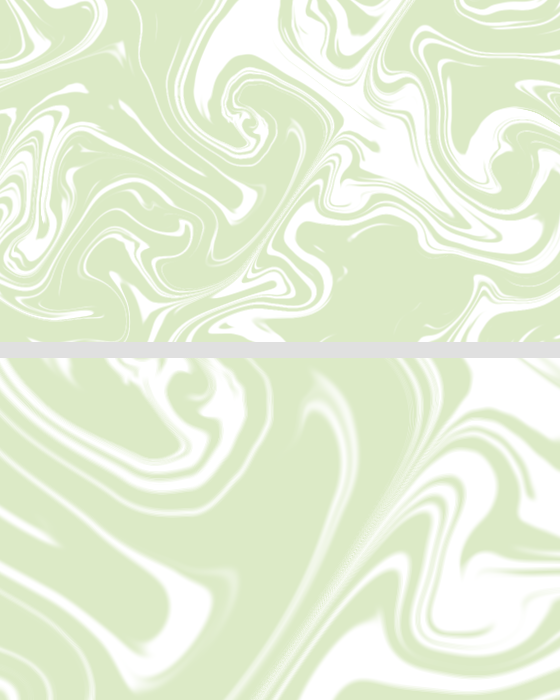
Top: the whole. Bottom: its middle third, enlarged.
A WebGL 1 fragment shader for this texture:

```glsl
precision highp float;
// Marbled paper: white streaks, from hairlines to narrow frayed ribbons, on pale green.
// Long streak noise is folded by carrying each point backwards along a swirling
// divergence-free flow; a small grid of samples softens the edges.

uniform vec2 u_resolution;

float hash(vec2 cell) {
  vec3 h = fract(cell.xyx * 0.1031);
  h += dot(h, h.yzx + 33.33);
  return fract((h.x + h.y) * h.z);
}

// Value noise in x, its gradient in yz
vec3 noiseGrad(vec2 p) {
  vec2 i = floor(p), f = fract(p);
  vec2 w = f * f * f * (f * (f * 6.0 - 15.0) + 10.0);
  vec2 dw = 30.0 * f * f * (f - 1.0) * (f - 1.0);
  float a = hash(i), b = hash(i + vec2(1.0, 0.0));
  float c = hash(i + vec2(0.0, 1.0)), d = hash(i + vec2(1.0, 1.0));
  float value = mix(mix(a, b, w.x), mix(c, d, w.x), w.y);
  return vec3(value, dw * vec2(mix(b - a, d - c, w.y), mix(c - a, d - b, w.x)));
}

float noise(vec2 p) {
  return noiseGrad(p).x;
}

vec2 rotate(vec2 p, float angle) {
  float c = cos(angle), s = sin(angle);
  return vec2(c * p.x - s * p.y, s * p.x + c * p.y);
}

// Carry a point along the curl of two noise layers
vec2 swirl(vec2 p) {
  p = rotate(p, 0.6);
  for (int i = 0; i < 9; i++) {
    vec2 slope = 2.9 * noiseGrad(p * 2.9 + 17.3).yz;
    slope += 0.35 * noiseGrad(p * 5.5 + 41.7).yz;
    p += 0.024 * vec2(slope.y, -slope.x);
  }
  return rotate(p, -0.6);
}

// White coverage of the unfolded streaks: x runs along them, y across
float streaks(vec2 p) {
  float ribbons = noise(p * vec2(1.3, 10.0) + 31.0);
  float bands = noise(p * vec2(1.8, 32.0) + 57.0);
  float hairs = noise(p * vec2(4.0, 80.0) + 83.0);
  float fray = noise(p * vec2(20.0, 100.0) + 109.0);
  float ink = 0.4 * ribbons + 0.5 * bands + 0.38 * hairs + 0.13 * fray;
  return smoothstep(0.785, 0.845, ink);
}

void main() {
  vec2 p = gl_FragCoord.xy / u_resolution.y;

  // Fold once, and note how the fold stretches a small square around the point
  float blur = 0.0055;
  vec2 center = swirl(p);
  vec2 sideX = swirl(p + vec2(blur, 0.0)) - center;
  vec2 sideY = swirl(p + vec2(0.0, blur)) - center;

  // Average the streaks over that square
  float white = 0.0;
  for (int j = 0; j < 4; j++) {
    for (int i = 0; i < 4; i++) {
      vec2 offset = (vec2(float(i), float(j)) - 1.5) / 4.0;
      vec2 q = center + sideX * offset.x + sideY * offset.y;
      white += streaks(rotate(q, -1.05) + 5.0) / 16.0;
    }
  }

  vec3 paleGreen = vec3(0.863, 0.918, 0.778);
  gl_FragColor = vec4(mix(paleGreen, vec3(1.0), white), 1.0);
}
```
